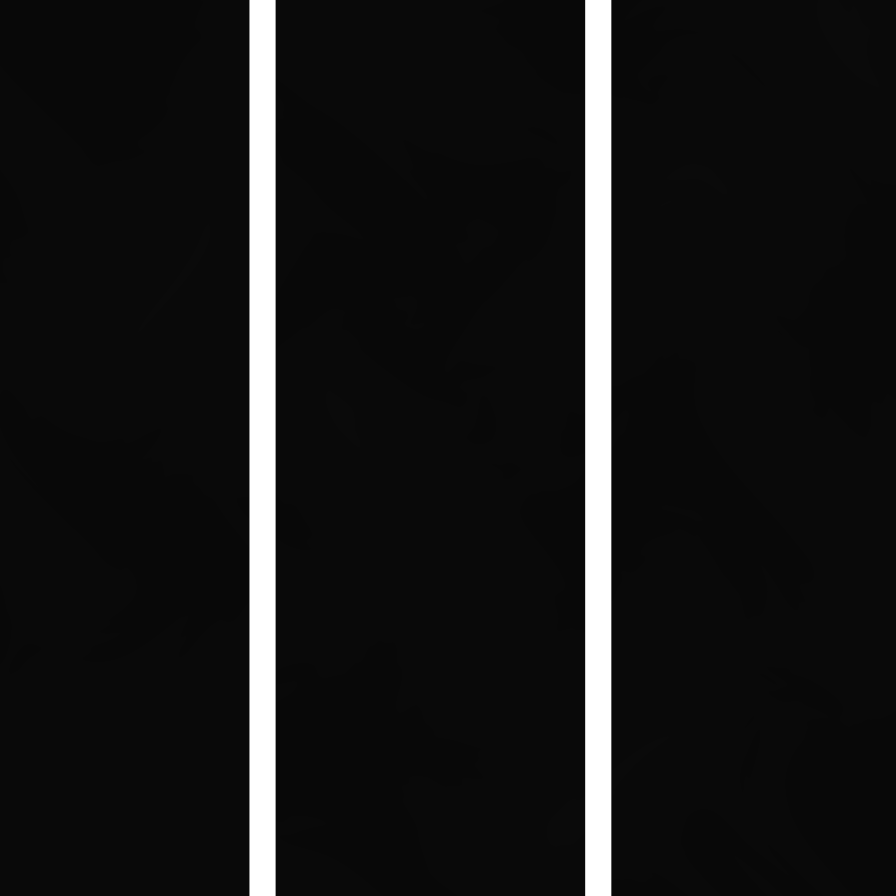
Give the GLSL for this background, as a Shadertoy shader.

```glsl
// Two vertical white bars on a near-black, faintly mottled wall.

const vec3  WALL_COLOR      = vec3(0.034);
const vec3  BAR_COLOR       = vec3(1.0);
const float FIRST_BAR_X     = 0.293;   // centre of the left bar
const float BAR_SPACING     = 0.3747;  // distance between bar centres
const float BAR_HALF_WIDTH  = 0.0146;
const int   BAR_COUNT       = 2;
const float MOTTLE_STRENGTH = 0.005;
const float MOTTLE_SCALE    = 11.0;
const int   MOTTLE_LAYERS   = 4;

// Layered, rotated sines: soft cloudy variation around zero.
float mottle(vec2 p) {
    const mat2 TURN = mat2(0.8, 0.6, -0.6, 0.8);
    float sum = 0.0;
    float weight = 0.5;
    for (int i = 0; i < MOTTLE_LAYERS; i++) {
        p += 0.7 * sin(p.yx * 1.3 + float(i));
        sum += weight * sin(p.x) * sin(p.y);
        p = TURN * p * 1.9;
        weight *= 0.5;
    }
    return sum;
}

// Signed distance to the nearest bar, negative inside.
float barDistance(float x) {
    float nearest = 1.0;
    for (int i = 0; i < BAR_COUNT; i++) {
        float centre = FIRST_BAR_X + float(i) * BAR_SPACING;
        nearest = min(nearest, abs(x - centre) - BAR_HALF_WIDTH);
    }
    return nearest;
}

void mainImage(out vec4 fragColor, in vec2 fragCoord) {
    vec2 uv = fragCoord / iResolution.xy;
    float pixel = 1.0 / iResolution.x;

    // Dark wall
    vec3 color = WALL_COLOR + MOTTLE_STRENGTH * mottle(uv * MOTTLE_SCALE);

    // Bars with edges smoothed over one pixel
    float coverage = clamp(0.5 - barDistance(uv.x) / pixel, 0.0, 1.0);
    color = mix(color, BAR_COLOR, coverage);

    fragColor = vec4(color, 1.0);
}
```
